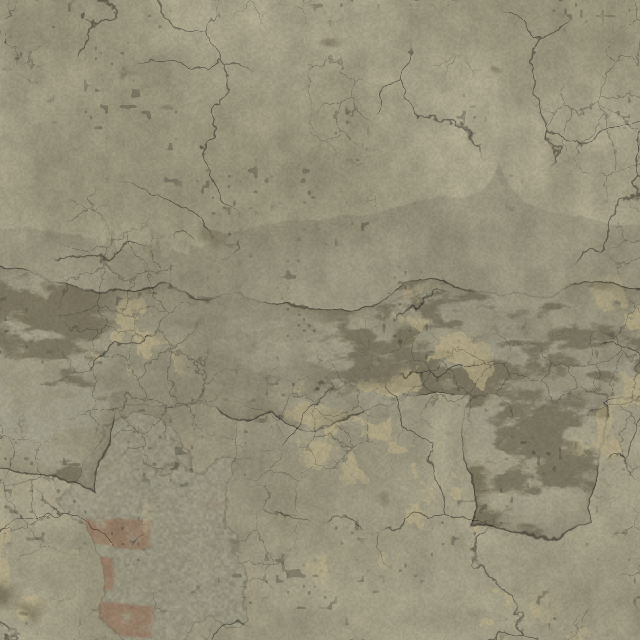
Write a Shadertoy shader that draws this texture.

```glsl
#define PLASTER_DARK vec3(0.565, 0.545, 0.455)
#define PLASTER_LIGHT vec3(0.635, 0.613, 0.522)
#define GRIME vec3(0.42, 0.395, 0.315)
#define WORN_GREY vec3(0.615, 0.612, 0.54)
#define CREAM vec3(0.71, 0.66, 0.52)
#define BRICK_RED vec3(0.56, 0.43, 0.34)
#define DAMP_TINT 0.945
#define GRAIN 0.085
#define CRACK_WIDTH 0.0026
#define STAIN_COUNT 22

float hash(vec2 p) {
    vec3 q = fract(vec3(p.xyx) * 0.1031);
    q += dot(q, q.yzx + 33.33);
    return fract((q.x + q.y) * q.z);
}

vec2 hash2(vec2 p) {
    return vec2(hash(p), hash(p + 71.7));
}

float valueNoise(vec2 p) {
    vec2 cell = floor(p), f = fract(p);
    f = f * f * (3.0 - 2.0 * f);
    return mix(mix(hash(cell), hash(cell + vec2(1, 0)), f.x),
               mix(hash(cell + vec2(0, 1)), hash(cell + 1.0), f.x), f.y);
}

float fbm(vec2 p) {
    float sum = 0.0, amplitude = 0.5;
    for (int i = 0; i < 6; i++) {
        sum += amplitude * valueNoise(p);
        p = p * 2.03 + 19.1;
        amplitude *= 0.5;
    }
    return sum;
}

vec2 warp(vec2 p) {
    return vec2(fbm(p), fbm(p + 37.0)) - 0.5;
}

// Distance to the nearest border between cells
float cellBorder(vec2 p) {
    vec2 cell = floor(p), f = fract(p), nearest = vec2(8.0);
    for (int j = -1; j <= 1; j++)
        for (int i = -1; i <= 1; i++) {
            vec2 g = vec2(i, j), r = g + hash2(cell + g) - f;
            if (dot(r, r) < dot(nearest, nearest)) nearest = r;
        }
    float border = 8.0;
    for (int j = -2; j <= 2; j++)
        for (int i = -2; i <= 2; i++) {
            vec2 g = vec2(i, j), r = g + hash2(cell + g) - f, gap = r - nearest;
            if (dot(gap, gap) > 1e-4)
                border = min(border, dot(0.5 * (nearest + r), normalize(gap)));
        }
    return border;
}

float cracks(vec2 p, float scale, float width) {
    vec2 q = p * scale + 0.9 * warp(p * scale * 1.6);
    return 1.0 - smoothstep(0.0, width, cellBorder(q) / scale);
}

float box(vec2 p, vec2 center, vec2 halfSize) {
    vec2 d = abs(p - center) - halfSize;
    return length(max(d, 0.0)) + min(max(d.x, d.y), 0.0);
}

float tideHeight(float x) {
    float wave = 0.653 - 0.036 * cos(6.283 * (x - 0.22)) + 0.007 * sin(18.8 * x);
    float spike = 0.055 * exp(-55.0 * abs(x - 0.78));
    float brush = 0.04 * exp(-pow((x - 0.23) * 14.0, 2.0));
    return wave + spike + brush * (valueNoise(vec2(x * 130.0, 3.0)) - 0.5)
        + 0.022 * (fbm(vec2(x * 22.0, 8.0)) - 0.5);
}

void mainImage(out vec4 fragColor, in vec2 fragCoord) {
    vec2 p = fragCoord / iResolution.y;
    vec2 bend = warp(p * 9.0);
    float broad = fbm(p * 4.0 + 5.0), fine = fbm(p * 32.0);
    float patches = fbm(p * 6.0 + 51.0);

    // Plaster with faint runs and a damp lower wall
    vec3 color = mix(PLASTER_DARK, PLASTER_LIGHT, smoothstep(0.25, 0.7, broad));
    color *= 1.0 + 0.10 * (fbm(p * vec2(38.0, 4.0)) - 0.5) + 0.16 * (fine - 0.5);
    float tide = tideHeight(p.x) - p.y;
    color *= mix(1.025, DAMP_TINT, smoothstep(-0.002, 0.002, tide));
    color *= 1.0 + 0.05 * smoothstep(0.45, 0.2, p.y);

    // Broken band where the top coat has fallen away
    vec2 q = p + 0.085 * bend;
    q.y -= 0.014 * cos(18.85 * p.x) + 0.008 * cos(6.283 * p.x);
    float hollow = box(q, vec2(0.5, 0.455), vec2(0.7, 0.09));
    hollow = min(hollow, box(q, vec2(0.83, 0.30), vec2(0.1, 0.125)));
    hollow = min(hollow, box(q, vec2(0.03, 0.34), vec2(0.14, 0.1)));
    float inside = smoothstep(0.002, -0.002, hollow);
    float middle = smoothstep(0.13, 0.2, q.x) * smoothstep(0.56, 0.46, q.x);
    float worn = inside * (1.0 - 0.8 * middle);
    float streaks = fbm(p * vec2(8.0, 19.0) + bend);
    float scuffs = fbm(p * vec2(30.0, 65.0) + 9.0);
    color = mix(color, WORN_GREY, 0.6 * worn * smoothstep(0.42, 0.58, 0.5 * (streaks + scuffs)));
    color = mix(color, GRIME, 0.72 * worn * smoothstep(0.51, 0.62, 0.6 * fbm(p * vec2(7.0, 15.0) + 80.0) + 0.45 * scuffs));

    // Bare masonry with scattered bricks
    float bare = smoothstep(0.004, -0.004, box(p + 0.2 * bend, vec2(0.26, 0.17), vec2(0.11, 0.15)));
    float gravel = valueNoise(p * 210.0);
    color = mix(color, vec3(0.58, 0.57, 0.495) + 0.09 * (gravel - 0.5), 0.75 * bare);
    vec2 brick = (p + 0.025 * bend) * vec2(8.0, 15.0);
    brick.x += 0.5 * mod(floor(brick.y), 2.0);
    float face = smoothstep(0.04, -0.04, box(fract(brick), vec2(0.5), vec2(0.42, 0.36)));
    face *= step(0.48, hash(floor(brick) + 4.0)) * smoothstep(0.36, 0.52, fbm(p * 24.0 + 6.0));
    color = mix(color, BRICK_RED + 0.12 * (fine - 0.5), 0.65 * face * bare * smoothstep(0.23, 0.18, p.y));

    // Cream flakes
    float flakes = smoothstep(0.61, 0.64, fbm(p * 20.0 + 23.0)) * smoothstep(0.45, 0.58, patches);
    color = mix(color, CREAM, 0.65 * flakes * smoothstep(0.62, 0.5, p.y));

    // Scattered stains
    for (int i = 0; i < STAIN_COUNT; i++) {
        vec2 seed = vec2(i, 13.0);
        vec2 offset = (p - hash2(seed) + 0.09 * bend) * vec2(1.0, 1.3);
        float radius = mix(0.012, 0.05, pow(hash(seed + 5.0), 2.0));
        float stain = smoothstep(radius, 0.15 * radius, length(offset));
        color = mix(color, GRIME, 0.55 * stain * smoothstep(0.32, 0.62, fine));
    }

    // Rims, shadows and cracks
    float broken = smoothstep(0.36, 0.56, fbm(p * 13.0 + 3.0));
    float rim = smoothstep(CRACK_WIDTH, 0.0, abs(hollow)) * (0.25 + 0.75 * broken);
    float shade = inside * exp(55.0 * hollow) * broken;
    float bareRim = 4.0 * bare * (1.0 - bare);
    float coarse = cracks(p, 5.0, CRACK_WIDTH) * smoothstep(0.48, 0.57, patches);
    float hair = cracks(p + 3.0, 19.0, 0.7 * CRACK_WIDTH) * smoothstep(0.49, 0.6, fbm(p * 5.0 + 90.0));
    color = mix(color, GRIME, 0.4 * shade);
    color *= 1.0 - 0.4 * rim - 0.12 * bareRim - 0.36 * coarse - 0.2 * hair;

    // Pits and grain
    float pits = smoothstep(0.8, 0.9, valueNoise(p * 120.0 + 7.0)) * smoothstep(0.52, 0.65, fbm(p * 11.0 + 40.0));
    color *= 1.0 - 0.2 * pits;
    color *= 1.0 + GRAIN * (valueNoise(p * 330.0) - 0.5);
    fragColor = vec4(color, 1.0);
}
```
